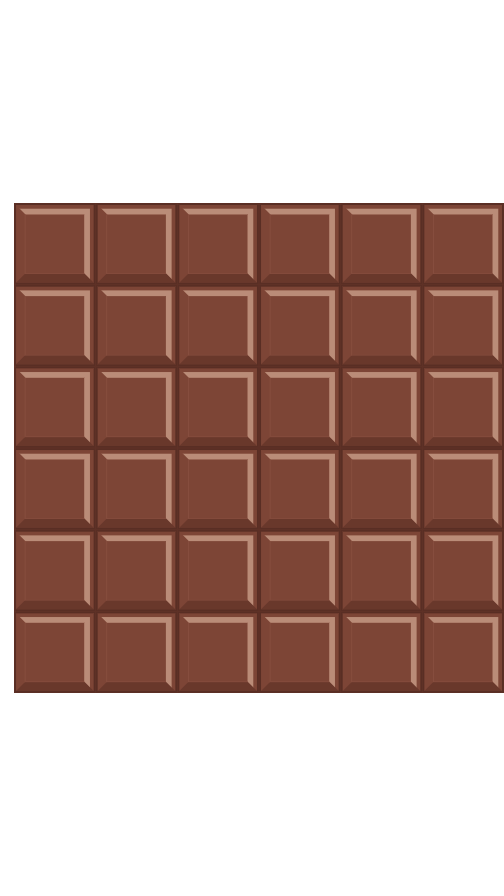
Give the GLSL for this pattern, as a Shadertoy shader.

```glsl
const vec2 GRID = vec2(6.0);
const float TILE = 70.0 / 432.0;       // tile side, in canvas widths
const float LEFT_MARGIN = 12.0 / 432.0;

const vec3 PAPER = vec3(1.0);
const vec3 COCOA = vec3(0.49, 0.27, 0.21);
const vec3 GROOVE = vec3(0.35, 0.18, 0.14);
const vec3 SHADOW = vec3(0.41, 0.22, 0.17);
const vec3 HIGHLIGHT = vec3(0.73, 0.55, 0.47);
const vec3 HAIRLINE = vec3(0.56, 0.33, 0.27);

// Coverage of the positive side of an edge
float edge(float d, float px) {
    return clamp(d / px + 0.5, 0.0, 1.0);
}

// Coverage of the strip between two depths
float band(float d, float inner, float outer, float px) {
    return edge(d - inner, px) - edge(d - outer, px);
}

// Bevelled square; p spans 0..1 with the origin at the lower left
vec3 chocolateTile(vec2 p, float px) {
    float left = p.x, right = 1.0 - p.x;
    float bottom = p.y, top = 1.0 - p.y;
    float nearest = min(min(left, right), min(bottom, top));
    float rim = 0.070, bevel = 0.140;
    float diagonalPx = px * 1.414;
    vec3 color = COCOA;

    // Fine outline of the raised face
    float outline = band(nearest, bevel - 0.008, bevel, px);
    color = mix(color, HAIRLINE, outline * 0.8);

    // Lower bevel in shade
    float shade = band(bottom, 0.025, bevel - 0.008, px)
                * edge(min(left, right) - bottom, diagonalPx);
    color = mix(color, SHADOW, shade);

    // Upper and right bevels catching light
    float topLight = band(top, rim, bevel, px)
                   * edge(left - top, diagonalPx) * edge(right - rim, px);
    float rightLight = band(right, rim, bevel, px)
                     * edge(bottom - right, diagonalPx) * edge(top - rim, px);
    color = mix(color, HIGHLIGHT, max(topLight, rightLight));

    // Groove with a faint centre seam
    color = mix(color, GROOVE, 1.0 - edge(nearest - 0.025, px));
    float seam = 1.0 - edge(nearest - 0.004, px);
    return mix(color, COCOA, seam * 0.2);
}

void mainImage(out vec4 fragColor, in vec2 fragCoord) {
    vec2 p = (fragCoord - vec2(0.0, 0.5 * iResolution.y)) / iResolution.x;
    vec2 grid = (p - vec2(LEFT_MARGIN, 0.0)) / TILE + vec2(0.0, 0.5 * GRID.y);
    float px = 1.0 / (iResolution.x * TILE);

    // Clip the tiles to the bar
    vec2 inset = min(grid, GRID - grid);
    float bar = edge(inset.x, px) * edge(inset.y, px);
    vec3 color = mix(PAPER, chocolateTile(fract(grid), px), bar);
    fragColor = vec4(color, 1.0);
}
```
